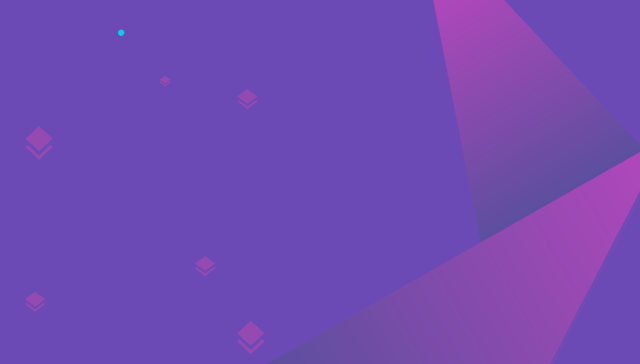
Reproduce this background procedurally as a WebGL 1 fragment shader.

```glsl
precision highp float;
// Violet backdrop with two folded gradient beams, stacked-diamond marks and a cyan dot.

uniform vec2 u_resolution;

// Antialiased coverage of a signed distance, positive inside.
float cover(float inside) {
  return clamp(0.5 + inside * u_resolution.y, 0.0, 1.0);
}

// Signed distance to the line a-b, positive on its left.
float leftOf(vec2 p, vec2 a, vec2 b) {
  vec2 along = normalize(b - a);
  return dot(p - a, vec2(-along.y, along.x));
}

// Diamond with a chevron below it, scaled to the given half size.
float stackMark(vec2 p, vec2 center, vec2 halfSize) {
  vec2 q = (p - center) / halfSize;
  float ring = abs(q.x) + abs(q.y);
  float diamond = 1.0 - ring;
  float chevron = min(0.17 - abs(ring - 1.5), 0.36 - abs(q.x) - q.y * sign(q.y));
  chevron = min(chevron, min(-q.y, 0.36 - abs(q.x) + abs(q.y)));
  float arms = min(min(0.17 - abs(ring - 1.5), -q.y), 0.36 - abs(q.x) - q.y);
  return cover(max(diamond, max(chevron, arms)) * halfSize.y * 0.75);
}

void main() {
  // Units of the canvas height, with a fixed wide layout.
  vec2 p = gl_FragCoord.xy / u_resolution * vec2(1.7534, 1.0);
  vec3 slate = vec2(0.36, 0.62).xxy * vec3(1.0, 0.86, 1.0);
  vec3 magenta = vec3(0.68, 0.28, 0.73);
  vec3 color = vec3(0.42, 0.29, 0.71);

  // Fold shared by both beams.
  vec2 foldStart = vec2(0.731, 0.0);
  vec2 foldEnd = vec2(1.753, 0.582);
  float aboveFold = leftOf(p, foldStart, foldEnd);
  float alongFold = dot(p - foldStart, normalize(foldEnd - foldStart));

  // Upper beam, darkening toward the fold.
  float upper = min(leftOf(p, vec2(1.187, 1.0), vec2(1.317, 0.335)),
                    leftOf(p, vec2(1.753, 0.603), vec2(1.381, 1.0)));
  vec3 upperColor = mix(slate, magenta, clamp(aboveFold / 0.62, 0.0, 1.0));
  color = mix(color, upperColor, cover(min(upper, aboveFold)));

  // Lower beam, brightening along the fold, with a thin shaded rim.
  float lower = leftOf(p, vec2(1.507, 0.0), vec2(1.753, 0.475));
  vec3 lowerColor = mix(slate, magenta, clamp(alongFold / 1.15, 0.0, 1.0));
  color = mix(color, vec3(0.47, 0.29, 0.69), 0.6 * cover(min(lower + 0.01, -aboveFold)));
  color = mix(color, lowerColor, cover(min(lower, -aboveFold)));

  // Three pairs of marks, each spread between two ends.
  float marks = 0.0;
  for (int i = 0; i < 2; i++) {
    float t = float(i);
    marks += stackMark(p, mix(vec2(0.107, 0.619), vec2(0.687, 0.0845), t), vec2(0.037, 0.0345));
    marks += stackMark(p, mix(vec2(0.678, 0.735), vec2(0.096, 0.178), t), vec2(0.0275, 0.0205));
    marks += stackMark(p, mix(vec2(0.452, 0.781), vec2(0.562, 0.276), t),
                       mix(vec2(0.015, 0.011), vec2(0.0275, 0.0205), t));
  }
  color = mix(color, vec3(0.58, 0.29, 0.69), min(marks, 1.0));

  // Cyan dot.
  float dotInside = 0.0085 - length(p - vec2(0.332, 0.91));
  color = mix(color, vec3(0.0, 0.82, 0.9), cover(dotInside));

  gl_FragColor = vec4(color, 1.0);
}
```
